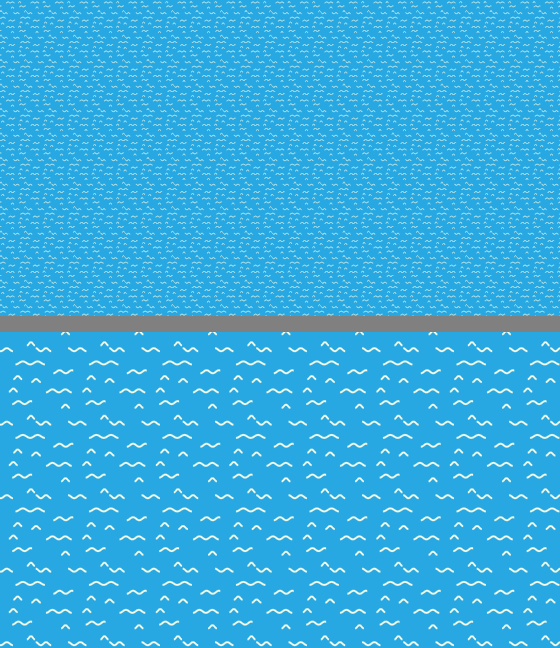
Top: the whole. Bottom: its middle third, enlarged.
Write a Shadertoy shader that draws this pattern.

```glsl
const float TILES_ACROSS = 22.857;
const float LINE_WIDTH = 0.026;   // all lengths in tile units
const float WAVE_HEIGHT = 0.020;
const float FILTER_PIXELS = 1.15;
const float TAU = 6.2831853;
const vec3 WATER = vec3(0.155, 0.657, 0.885);
const vec3 FOAM = vec3(0.96, 0.99, 0.91);

// Each ripple: centre x, depth below tile top, length, crests (negative flips)
const int RIPPLE_COUNT = 11;
const vec4 RIPPLES[RIPPLE_COUNT] = vec4[](
    vec4(0.42, 0.10, 0.35, 2.0),
    vec4(0.80, 0.09, 0.12, 1.0),
    vec4(0.92, 0.26, 0.27, 1.6),
    vec4(0.51, 0.31, 0.12, 1.0),
    vec4(0.04, 0.46, 0.11, 1.0),
    vec4(0.67, 0.54, 0.25, -1.5),
    vec4(0.21, 0.54, 0.21, -1.5),
    vec4(0.03, 0.72, 0.40, 2.0),
    vec4(0.48, 0.84, 0.27, 1.6),
    vec4(0.86, 0.92, 0.12, 1.0),
    vec4(0.11, 0.96, 0.13, 1.0)
);

// Share of a filter window centred at x that lies within a band
float bandCoverage(float x, float halfWidth, float window) {
    float upper = clamp(x + 0.5 * window, -halfWidth, halfWidth);
    float lower = clamp(x - 0.5 * window, -halfWidth, halfWidth);
    return (upper - lower) / window;
}

float rippleCoverage(vec2 p, vec4 ripple, float window) {
    // Wrapped offset lets a ripple cross the tile border
    vec2 offset = fract(p - ripple.xy * vec2(1.0, -1.0) + 0.5) - 0.5;
    float halfLength = 0.5 * ripple.z;
    float frequency = TAU * abs(ripple.w) / ripple.z;
    float height = WAVE_HEIGHT * sign(ripple.w);
    float along = clamp(offset.x, -halfLength, halfLength);
    float phase = frequency * (along + halfLength);

    // Dividing by the slope keeps the stroke width even
    float curve = -height * cos(phase);
    float slope = height * frequency * sin(phase);
    float across = (offset.y - curve) / sqrt(1.0 + slope * slope);
    return bandCoverage(across, 0.5 * LINE_WIDTH, window)
         * bandCoverage(offset.x, halfLength, window);
}

void mainImage(out vec4 fragColor, in vec2 fragCoord) {
    // Tiles are square and start at the top left corner
    float tilesPerPixel = TILES_ACROSS / iResolution.x;
    vec2 p = (fragCoord - vec2(0.0, iResolution.y)) * tilesPerPixel;
    float window = FILTER_PIXELS * tilesPerPixel;

    float foam = 0.0;
    for (int i = 0; i < RIPPLE_COUNT; i++) {
        foam = max(foam, rippleCoverage(p, RIPPLES[i], window));
    }
    fragColor = vec4(mix(WATER, FOAM, foam), 1.0);
}
```
